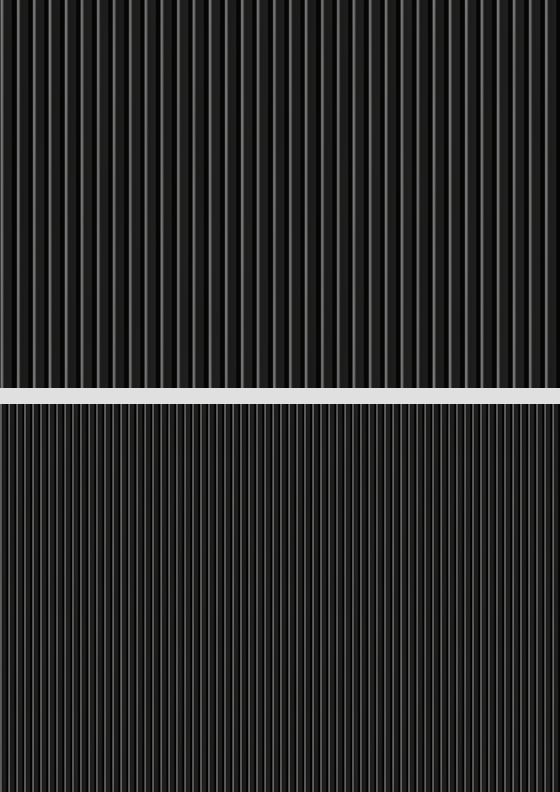
Top, the tile; bottom, the same tile 2 across and 2 down.
Write a WebGL 1 fragment shader that draws this pattern.

```glsl
precision highp float;
// Vertical black ribs with a thin grey highlight on each left edge and dark grooves between.

uniform vec2 u_resolution;

const float RIBS = 35.0;            // repeats across
const float RISE_END = 0.085;       // groove to highlight, in rib widths
const float CREST_END = 0.135;      // end of the brightest band
const float FALL_END = 0.28;        // highlight has faded into the face
const float FACE_END = 0.70;        // face starts to drop into the groove
const float GROOVE_START = 0.80;    // groove is fully dark
const float JITTER = 0.035;         // sideways shift of each rib
const float GLOSS_VARIATION = 0.10; // highlight change between ribs
const float FACE_VARIATION = 0.010; // face change between ribs
const float STREAKS = 9.0;          // fine lines across one rib
const float STREAK_DEPTH = 0.010;
const float WEAR_CELLS = 6.0;       // wear patches down the height
const float WEAR_DEPTH = 0.012;

const vec3 GROOVE_COLOR = vec3(0.018, 0.018, 0.018);
const vec3 FACE_COLOR = vec3(0.112, 0.111, 0.110);
const vec3 GLOSS_COLOR = vec3(0.480, 0.478, 0.470);
const vec3 WARM_TINT = vec3(1.0, 0.55, 0.50);

float hash(vec2 p) {
  return fract(sin(dot(p, vec2(127.1, 311.7))) * 43758.5453);
}

// Smooth noise along the height that wraps after a whole number of cells.
float wrapNoise(float y, float cells, float seed) {
  float cell = floor(y * cells);
  float f = fract(y * cells);
  float a = hash(vec2(mod(cell, cells), seed));
  float b = hash(vec2(mod(cell + 1.0, cells), seed));
  return mix(a, b, f * f * (3.0 - 2.0 * f));
}

// Step widened by half a pixel on both sides.
float softStep(float a, float b, float x, float halfPixel) {
  return smoothstep(a - halfPixel, b + halfPixel, x);
}

void main() {
  vec2 uv = gl_FragCoord.xy / u_resolution;
  float halfPixel = 0.5 * RIBS / u_resolution.x;

  // Rib index and position across it
  float column = uv.x * RIBS;
  float rib = mod(floor(column), RIBS);
  float shift = (hash(vec2(rib, 3.0)) - 0.3) * JITTER;
  float t = fract(column) - shift;

  // Cross section: raised face and its lit edge
  float raised = softStep(0.0, RISE_END, t, 0.4 * halfPixel)
               * (1.0 - softStep(FACE_END, GROOVE_START, t, 0.4 * halfPixel));
  float gloss = 1.0 - softStep(CREST_END, FALL_END, t, 0.4 * halfPixel);
  gloss *= 1.0 - GLOSS_VARIATION * hash(vec2(rib, 7.0));
  gloss *= 0.96 + 0.06 * wrapNoise(uv.y, WEAR_CELLS, rib + 50.0);

  // Face tone: variation by rib, fine streaks and faint warm wear
  float tone = (hash(vec2(rib, 11.0)) - 0.5) * 2.0 * FACE_VARIATION;
  float streakWave = 0.5 + 0.5 * cos(6.2831853 * STREAKS * t);
  float streakFade = 1.0 - smoothstep(0.2, 0.5, STREAKS * halfPixel);
  tone -= STREAK_DEPTH * streakWave * streakFade * step(0.7, hash(vec2(rib, 19.0)));
  tone += 0.012 * smoothstep(FALL_END, FACE_END, t) - 0.006;
  float wear = wrapNoise(uv.y, WEAR_CELLS, rib + 100.0) - 0.5;

  vec3 face = FACE_COLOR + tone + wear * WEAR_DEPTH * WARM_TINT;
  vec3 lit = mix(face, GLOSS_COLOR, gloss);
  gl_FragColor = vec4(mix(GROOVE_COLOR, lit, raised), 1.0);
}
```
